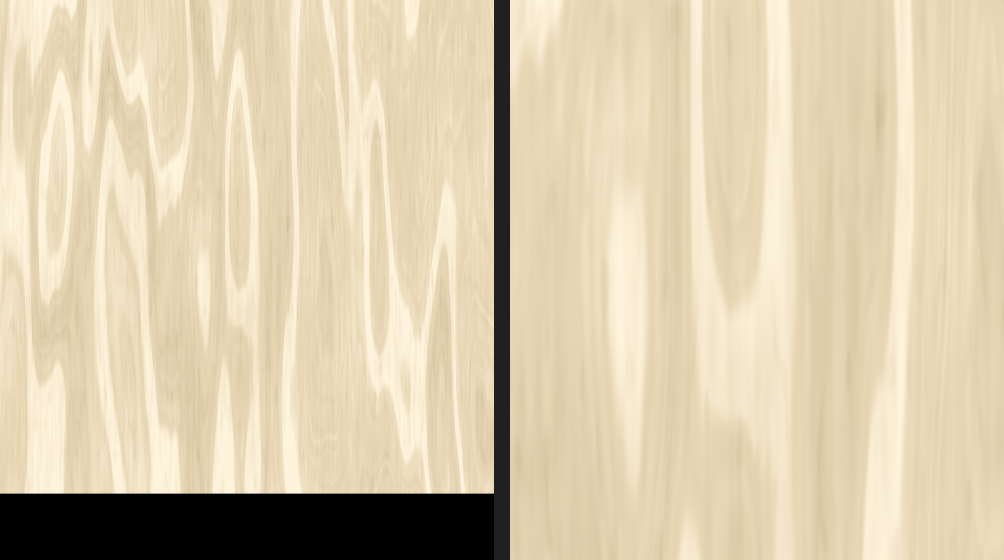
Left: the whole. Right: its middle third, enlarged.
Reproduce this texture procedurally as a Shadertoy shader.

```glsl
// Pale, straight-grained wood veneer above a plain black strip.
// Contours of a tall, stretched noise field form the growth rings and ovals;
// finer stretched noise adds fibres, pores and soft patches of shade.

const float STRIP_HEIGHT = 0.1185;
const vec3 SHADE = vec3(0.775, 0.705, 0.555);
const vec3 STRAW = vec3(0.910, 0.845, 0.712);
const vec3 CREAM = vec3(0.995, 0.953, 0.862);

float hash(vec2 cell) {
    vec3 q = fract(vec3(cell.xyx) * vec3(0.1031, 0.1030, 0.0973));
    q += dot(q, q.yzx + 33.33);
    return fract((q.x + q.y) * q.z);
}

// Dot product of a random unit direction with the offset from a lattice corner
float slope(vec2 corner, vec2 offset) {
    float angle = 6.2832 * hash(corner);
    return dot(vec2(cos(angle), sin(angle)), offset);
}

// Signed gradient noise, roughly -0.6 to 0.6
float gradientNoise(vec2 p) {
    vec2 i = floor(p), f = fract(p);
    vec2 u = f * f * f * (f * (f * 6.0 - 15.0) + 10.0);
    vec2 e = vec2(1.0, 0.0);
    float low = mix(slope(i, f), slope(i + e, f - e), u.x);
    float high = mix(slope(i + e.yx, f - e.yx), slope(i + 1.0, f - 1.0), u.x);
    return mix(low, high, u.y);
}

// One-dimensional bands, 0 to 1, fading to grey where finer than a pixel
float bands(float x, float seed) {
    float i = floor(x), f = fract(x);
    float n = mix(hash(vec2(i, seed)), hash(vec2(i + 1.0, seed)), f * f * (3.0 - 2.0 * f));
    return mix(n, 0.5, smoothstep(0.5, 1.6, fwidth(x)));
}

// Height field whose contours are the growth rings
float ringField(vec2 p) {
    float h = gradientNoise(p * vec2(7.3, 1.25) + vec2(3.7, 8.2));
    h += 0.45 * gradientNoise(p * vec2(19.0, 1.7) + vec2(41.3, 5.6));
    h += 0.035 * gradientNoise(p * vec2(75.0, 5.0) + 17.4);
    return 7.0 * h + 5.0 * p.x;
}

// Lightness from growth rings: cream sapwood, dark late wood and thin lines
float ringTone(float ring) {
    float sapwood = smoothstep(0.62, 0.86, bands(ring + 50.0, 1.0));
    float lateWood = smoothstep(0.66, 0.95, bands(ring * 1.7 + 90.0, 2.0));
    float medium = bands(ring * 3.1 + 130.0, 3.0) - 0.5;
    float thin = bands(ring * 7.3 + 170.0, 4.0) - 0.5;
    return 0.34 * sapwood - 0.16 * lateWood * (1.0 - sapwood)
         + (0.20 * medium + 0.13 * thin) * (1.0 - 0.6 * sapwood);
}

// Lightness from fibres, short dark pores and broad soft patches
float fibreTone(vec2 p) {
    float fibre = gradientNoise(p * vec2(190.0, 11.0) + 23.1);
    float strand = gradientNoise(p * vec2(95.0, 4.0) + 61.8);
    float pore = smoothstep(0.22, 0.5, gradientNoise(p * vec2(130.0, 17.0) + 7.9));
    float patches = gradientNoise(p * vec2(11.0, 2.8) + 35.2);
    return 0.13 * fibre + 0.12 * strand - 0.10 * pore + 0.20 * patches;
}

vec3 woodColor(float tone) {
    vec3 dark = mix(SHADE, STRAW, smoothstep(0.0, 0.6, tone) * 0.5 + clamp(tone / 1.2, 0.0, 0.5));
    return mix(dark, CREAM, clamp((tone - 0.6) / 0.4, 0.0, 1.0));
}

void mainImage(out vec4 fragColor, in vec2 fragCoord) {
    // Width-based units keep the wood's proportions at any size
    vec2 p = fragCoord / iResolution.x;
    float tone = 0.59 + ringTone(ringField(p)) + fibreTone(p);

    // Black strip along the bottom with a one-pixel soft edge
    float edge = STRIP_HEIGHT * iResolution.y;
    float wood = clamp(fragCoord.y - edge + 0.5, 0.0, 1.0);
    fragColor = vec4(woodColor(tone) * wood, 1.0);
}
```
